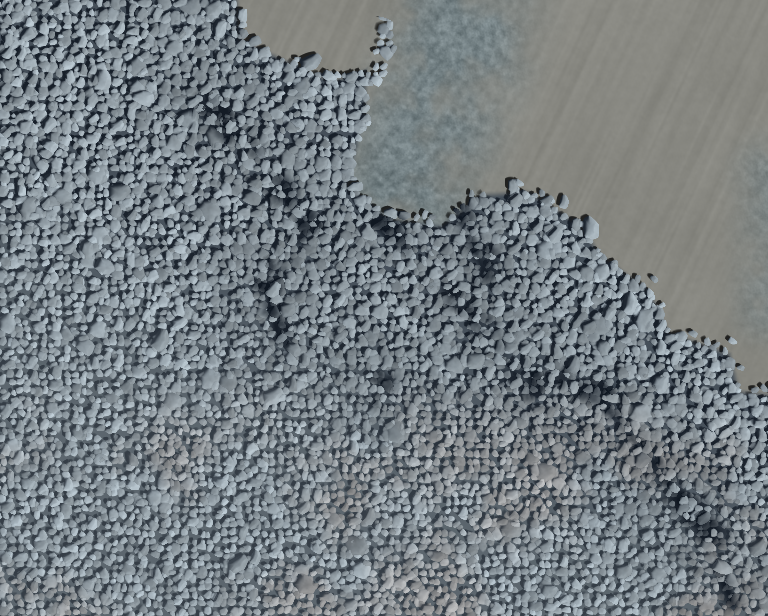
Reproduce this texture procedurally as a Shadertoy shader.

```glsl
// Heaps of crushed blue-grey stone spilling over a streaked, dusty road.

float hash(vec2 p) {
    return fract(sin(dot(p, vec2(127.1, 311.7))) * 43758.5453);
}

float noise(vec2 p) {
    vec2 i = floor(p), f = fract(p);
    f = f * f * (3.0 - 2.0 * f);
    return mix(mix(hash(i), hash(i + vec2(1, 0)), f.x),
               mix(hash(i + vec2(0, 1)), hash(i + vec2(1, 1)), f.x), f.y);
}

// Octaves are rotated to hide the lattice
float fbm(vec2 p) {
    mat2 turn = mat2(1.6, 1.2, -1.2, 1.6);
    vec2 q = turn * p, r = turn * q;
    return 0.5 * noise(p) + 0.3 * noise(q + 7.0) + 0.2 * noise(r + 19.0);
}

float segment(vec2 p, vec2 a, vec2 b) {
    vec2 d = b - a;
    return length(p - a - d * clamp(dot(p - a, d) / dot(d, d), 0.0, 1.0));
}

// Signed distance to the gravel, negative inside it
float gravelDistance(vec2 p) {
    const int N = 19;
    vec2 road[N] = vec2[](vec2(.385, 1.1), vec2(.395, .94), vec2(.47, .905), vec2(.54, .875),
        vec2(.60, .895), vec2(.60, .82), vec2(.57, .70), vec2(.635, .65), vec2(.715, .64),
        vec2(.78, .69), vec2(.86, .695), vec2(.945, .64), vec2(.98, .59), vec2(1.06, .53),
        vec2(1.09, .465), vec2(1.19, .43), vec2(1.205, .37), vec2(1.4, .35), vec2(1.4, 1.1));
    float d = 9.0, side = -1.0;
    for (int i = 0; i < N; i++) {
        vec2 a = road[i], b = road[(i + 1) % N];
        d = min(d, segment(p, a, b));
        if ((a.y > p.y) != (b.y > p.y) && p.x < a.x + (b.x - a.x) * (p.y - a.y) / (b.y - a.y))
            side = -side;
    }
    return d * side;
}

// Distance to the shaded hollows between the heaps
float hollowDistance(vec2 p) {
    vec2 path[11] = vec2[](vec2(.33, .85), vec2(.44, .73), vec2(.505, .64), vec2(.43, .545),
        vec2(.45, .46), vec2(.74, .52), vec2(.83, .40), vec2(.96, .365), vec2(1.04, .27),
        vec2(1.14, .15), vec2(1.19, .02));
    float d = min(segment(p, vec2(.74, .66), vec2(.79, .55)), segment(p, vec2(.63, .64), vec2(.66, .61)));
    d = min(d, segment(p, vec2(.58, .42), vec2(.62, .37)));
    for (int i = 0; i < 10; i++)
        if (i != 4) d = min(d, segment(p, path[i], path[i + 1]));
    return d;
}

float coarseness(vec2 p) {
    return smoothstep(0.4, 0.85, p.y + 0.4 * p.x);
}

// One scatter of worn stones: x = height, y = tone
vec2 stones(vec2 p, float scale, float density, float edge) {
    vec2 q = p * scale, best = vec2(0.0, 0.5);
    for (int j = -1; j <= 1; j++)
    for (int i = -1; i <= 1; i++) {
        vec2 c = floor(q) + vec2(i, j);
        vec2 r = vec2(hash(c + scale), hash(c + scale + 31.7));
        vec2 center = c + 0.15 + 0.7 * r;
        vec2 at = center / scale;
        if (hash(c - scale * 1.3) > density * mix(0.5, 1.2, coarseness(at))) continue;
        if (edge > -0.06 && gravelDistance(at) > 0.035 * r.x * r.x * r.y - 0.006) {
            float spill = segment(at, vec2(.65, 1.02), vec2(.61, .88));
            if (spill > 0.022 * r.y) continue;
        }
        float turn = 6.283 * hash(c + 5.3);
        vec2 d = mat2(cos(turn), sin(turn), -sin(turn), cos(turn)) * (q - center);
        d.y *= 1.0 + 0.6 * r.x;
        float shape = max(abs(d.x), abs(dot(d, vec2(0.5, 0.87))) * (0.8 + 0.4 * r.y));
        shape = max(shape, max(dot(d, vec2(-0.55, 0.83)) * 1.15, dot(d, vec2(-0.4, -0.9))));
        shape = mix(shape, length(d), 0.4);
        float slope = 1.0 - shape / (0.42 + 0.26 * r.y);
        if (slope <= 0.0) continue;
        float dome = 1.0 - pow(1.0 - slope, 3.0);
        float h = dome * (1.0 + dot(d, r - 0.5)) * (0.55 + 0.5 * r.x) / scale;
        if (h > best.x) best = vec2(h, hash(c + 77.0));
    }
    return best;
}

vec2 pile(vec2 p, float edge) {
    if (edge > 0.08) return vec2(0.0, 0.5);
    vec2 big = stones(p, 33.0, 0.08, edge);
    vec2 mid = stones(p, 50.0, 0.65, edge);
    vec2 small = stones(p, 78.0, 2.0, edge);
    vec2 top = mid.x > small.x ? mid : small;
    return big.x > top.x ? big : top;
}

vec3 roadColor(vec2 p) {
    vec2 s = vec2(dot(p, vec2(0.9, -0.42)), dot(p, vec2(0.42, 0.9)));
    float streak = noise(s * vec2(95.0, 2.5)) * 0.6 + noise(s * vec2(210.0, 5.0)) * 0.4;
    float dust = 1.0 - smoothstep(0.03, 0.17, segment(p, vec2(.65, .68), vec2(.77, 1.0)));
    dust = max(dust, 0.6 * (1.0 - smoothstep(0.0, 0.09, segment(p, vec2(1.25, .5), vec2(1.25, .72)))));
    dust *= 0.4 + 0.6 * smoothstep(0.25, 0.6, fbm(p * 14.0));
    vec3 col = vec3(0.53, 0.53, 0.505) + 0.06 * (streak - 0.5) * (1.0 - dust);
    col = mix(col, vec3(0.45, 0.51, 0.53), 0.85 * dust);
    return col + (fbm(p * 110.0) - 0.5) * mix(0.03, 0.25, dust) + 0.04 * (fbm(p * 6.0) - 0.5);
}

void mainImage(out vec4 fragColor, in vec2 fragCoord) {
    vec2 p = fragCoord / iResolution.y;
    float edge = gravelDistance(p), coarse = coarseness(p);
    vec2 sun = vec2(0.8, -0.6);

    // Relief, facing and cast shadow
    vec2 here = pile(p, edge);
    float facing = (here.x - pile(p + sun * 0.003, edge).x) / 0.003;
    float shadow = smoothstep(0.001, 0.011, pile(p + sun * 0.007, edge).x - here.x);

    // Stone colour with rusty areas, darker towards the hollows
    float rust = smoothstep(0.35, 0.7, fbm(p * 7.0 + 3.0)) * smoothstep(0.42, 0.2, p.y);
    vec3 stone = mix(vec3(0.57, 0.615, 0.645), vec3(0.58, 0.575, 0.575), 0.8 * rust);
    stone *= 0.88 + 0.26 * here.y + 0.2 * (fbm(p * 80.0) - 0.5);
    float away = hollowDistance(p);
    stone *= 1.0 - 0.12 * (1.0 - smoothstep(0.0, 0.17, away));
    float hollow = 1.0 - smoothstep(0.0, 0.035, away + 0.07 * (fbm(p * 22.0) - 0.4));
    float light = 0.97 + 0.12 * clamp(facing, -2.2, 1.2) - mix(0.35, 0.6, coarse) * shadow;
    light -= 0.75 * hollow * smoothstep(0.8, 0.35, here.y);
    vec3 gravel = mix(vec3(0.06, 0.09, 0.13), stone, clamp(light, 0.0, 1.2));

    // Ground between the stones
    vec3 gap = mix(vec3(0.36, 0.40, 0.43), vec3(0.27, 0.31, 0.35), coarse);
    gap = mix(gap, vec3(0.08, 0.11, 0.15), max(shadow * mix(0.55, 0.95, coarse), hollow));
    vec3 road = roadColor(p) * (1.0 - 0.75 * shadow);
    vec3 ground = mix(gap, road, smoothstep(-0.014, 0.0, edge));
    vec3 col = mix(ground, gravel, smoothstep(0.0, 0.005, here.x));
    fragColor = vec4(col, 1.0);
}
```
